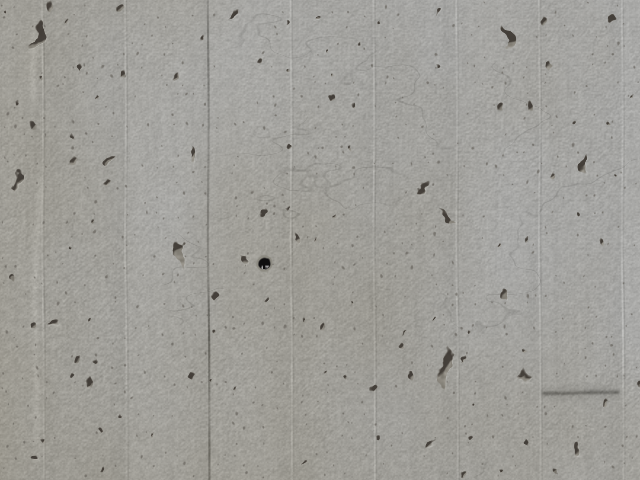
Reproduce this texture procedurally as a Shadertoy shader.

```glsl
float hash(vec2 p) {
    return fract(sin(dot(p, vec2(127.1, 311.7))) * 43758.5453);
}

float noise(vec2 p) {
    vec2 i = floor(p), f = fract(p);
    f = f * f * (3.0 - 2.0 * f);
    return mix(mix(hash(i), hash(i + vec2(1, 0)), f.x),
               mix(hash(i + vec2(0, 1)), hash(i + vec2(1, 1)), f.x), f.y);
}

float fbm(vec2 p) {
    float sum = 0.0, amp = 0.5;
    for (int i = 0; i < 4; i++) {
        sum += amp * noise(p);
        p = p * 2.03 + 17.3;
        amp *= 0.5;
    }
    return sum;
}

// Scattered air pockets: x = coverage, y = shadow under the upper left lip
vec2 pits(vec2 p, float scale, float density, vec2 radius, float stretch, float seed) {
    vec2 g = p * scale, cell = floor(g), result = vec2(0);
    float soft = 0.8 * scale / iResolution.y;
    for (int y = -1; y <= 1; y++)
    for (int x = -1; x <= 1; x++) {
        vec2 c = cell + vec2(x, y), id = c + seed;
        if (hash(id) > density) continue;
        vec2 q = g - c - 0.15 - 0.7 * vec2(hash(id + 3.7), hash(id + 8.1));
        float size = hash(id + 21.4);
        float r = mix(radius.x, radius.y, size * size);
        float a = mix(-0.5, 0.8, hash(id + 5.3));
        vec2 e = mat2(cos(a), sin(a), -sin(a), cos(a)) * q;
        e.y /= 1.0 + stretch * hash(id + 12.9);
        float d = length(e) - r;
        float cover = 1.0 - smoothstep(-soft, soft, d);
        float lip = dot(q, vec2(-0.75, 0.66)) / r + 1.2 * hash(id + 31.0) - 0.1;
        result = max(result, cover * vec2(1.0, smoothstep(-0.4, 0.4, lip)));
    }
    return result;
}

void mainImage(out vec4 fragColor, in vec2 fragCoord) {
    vec2 p = fragCoord / iResolution.y;
    float px = 1.0 / iResolution.y;

    // Cement tone: cool and pale at upper right, warm and dim at lower left
    float cloud = fbm(p * vec2(3.5, 2.2) + 4.0);
    float tone = 0.38 + 0.22 * p.x + 0.22 * p.y + 1.1 * (cloud - 0.48);
    vec3 col = mix(vec3(0.600, 0.588, 0.550), vec3(0.662, 0.662, 0.654), clamp(tone, 0.0, 1.0));

    // Formwork boards with vertical wood streaks
    float wobble = 0.004 * (noise(vec2(p.y * 4.0, 2.0)) - 0.5);
    float board = (p.x - 0.09 + wobble) / 0.1725;
    float index = floor(board);
    col += 0.018 * (hash(vec2(index, 4.0)) - 0.5);
    col += 0.022 * (fbm(vec2(p.x * 90.0, p.y * 3.0)) - 0.47);
    col -= 0.012 * smoothstep(0.7, 1.0, fract(board));

    // Fine grain, lit from the upper left
    vec2 lit = vec2(-0.0014, 0.0018);
    float rough = 0.5 + fbm(p * 9.0);
    col += 0.065 * rough * (noise(p * 210.0) - noise((p + lit) * 210.0));
    col += 0.05 * (noise(p * 330.0 + 9.0) - 0.5);
    col += 0.035 * (noise(p * 120.0) - 0.5);

    // Seams: mostly pale ridges, one dark groove
    float seam = round(board);
    float seamX = (board - seam) * 0.1725;
    float patchy = 0.35 + 0.65 * noise(vec2(seam * 7.0, p.y * 14.0));
    float ridge = 1.0 - smoothstep(0.0006, 0.0006 + 1.5 * px, abs(seamX));
    float groove = 1.0 - smoothstep(0.0005, 0.0005 + 1.5 * px, abs(seamX - 0.0025));
    float isDark = step(abs(seam - 2.0), 0.5);
    col += mix(0.085, -0.22, isDark) * ridge * patchy;
    col -= 0.07 * groove * patchy * (1.0 - isDark);

    // Lime runs near the left edge
    float run = abs(p.x - 0.075 + 0.03 * (fbm(vec2(p.y * 5.0, 1.0)) - 0.5));
    col += 0.05 * exp(-run * run * 16000.0) * smoothstep(0.3, 0.7, noise(p * vec2(20.0, 7.0)));

    // Hairline cracks
    float crack = abs(fbm(p * vec2(4.0, 7.0) + 30.0) - 0.5);
    col -= 0.05 * (1.0 - smoothstep(0.001, 0.008, crack)) * smoothstep(0.62, 0.75, noise(p * 5.0 + 3.0));

    // Dark scrape on a right hand board
    vec2 s = p - vec2(1.21, 0.18 + 0.003 * noise(p * 12.0));
    float scrape = exp(-s.y * s.y * 60000.0) + 0.3 * exp(-s.y * s.y * 5000.0);
    col -= 0.15 * scrape * (1.0 - smoothstep(0.075, 0.085, abs(s.x)));

    // Air pockets from specks to torn cavities
    vec2 fine = vec2(noise(p * 130.0), noise(p * 130.0 + 40.0)) - 0.5;
    vec2 bend = vec2(noise(p * 38.0), noise(p * 38.0 + 60.0)) - 0.5;
    vec2 speck = pits(p + 0.002 * fine, 48.0, 0.22, vec2(0.05, 0.13), 0.6, 11.0);
    vec2 pocket = pits(p + 0.006 * fine, 17.0, 0.26, vec2(0.04, 0.115), 0.9, 47.0);
    vec2 cavity = pits(p + 0.030 * bend + 0.006 * fine, 7.0, 0.33, vec2(0.03, 0.085), 2.2, 83.0);
    vec2 shade = max(cavity, pocket);
    vec2 lipGlow = pits(p + vec2(-0.002, 0.003) + 0.030 * bend + 0.006 * fine,
                        7.0, 0.33, vec2(0.03, 0.085), 2.2, 83.0);
    col += 0.06 * lipGlow.x * (1.0 - cavity.x);
    col = mix(col, vec3(0.40, 0.385, 0.36), 0.7 * speck.x);
    vec3 gravel = vec3(0.54, 0.525, 0.49) + 0.16 * (noise(p * 140.0) - 0.5);
    col = mix(col, gravel, shade.x);
    col = mix(col, vec3(0.23, 0.21, 0.19), 0.88 * shade.y);

    // Round tie hole with a worn rim and a glint inside
    vec2 h = p - vec2(0.551, 0.451);
    float hole = length(h) + 0.002 * fine.x;
    col = mix(col, vec3(0.52, 0.51, 0.47), 0.7 * (1.0 - smoothstep(0.015, 0.019, hole)));
    float inside = 1.0 - smoothstep(0.0125 - px, 0.0125 + px, hole);
    float glint = smoothstep(0.5, 0.8, noise(p * 260.0)) * smoothstep(-0.002, -0.007, h.y);
    col = mix(col, vec3(0.06, 0.055, 0.06) + 0.6 * glint, inside);

    fragColor = vec4(clamp(col, 0.0, 1.0), 1.0);
}
```
